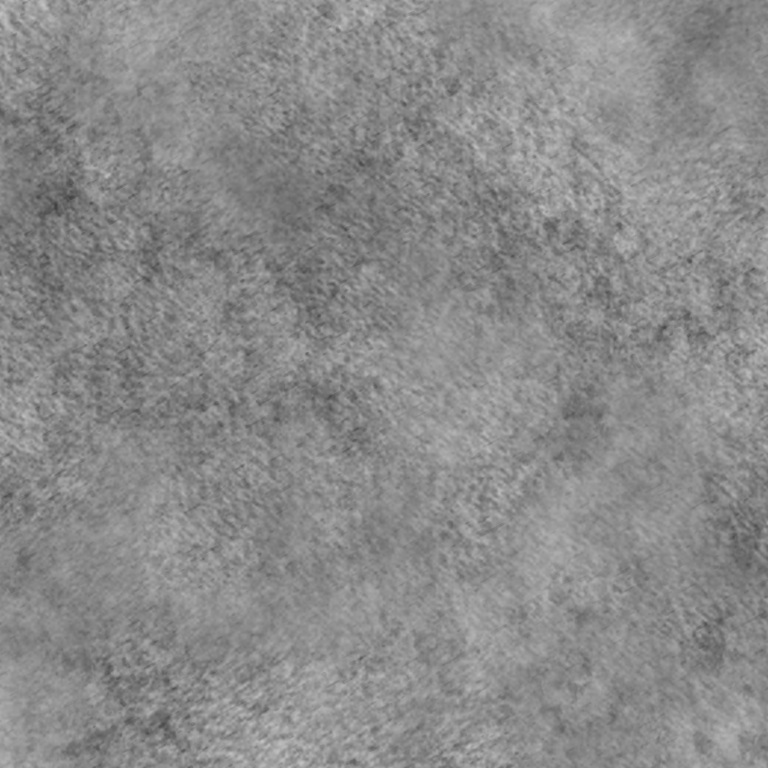
Reproduce this texture procedurally as a WebGL 2 fragment shader.

```glsl
#version 300 es
precision highp float;
// Weathered grey concrete: broad cloudy stains, ragged dark blotches and
// a fine brushed grain whose slant changes across the surface.
// Every layer is value noise, summed as offsets around a middle grey.

uniform vec2 u_resolution;
out vec4 fragColor;

const float BASE_GREY = 0.554;

float hash(vec2 cell) {
    return fract(sin(dot(cell, vec2(127.1, 311.7))) * 43758.5453);
}

float valueNoise(vec2 p) {
    vec2 cell = floor(p);
    vec2 f = fract(p);
    f = f * f * (3.0 - 2.0 * f);
    float low = mix(hash(cell), hash(cell + vec2(1.0, 0.0)), f.x);
    float high = mix(hash(cell + vec2(0.0, 1.0)), hash(cell + vec2(1.0, 1.0)), f.x);
    return mix(low, high, f.y);
}

mat2 rotation(float angle) {
    float c = cos(angle);
    float s = sin(angle);
    return mat2(c, s, -s, c);
}

// Fractal sum, normalised to the range 0..1
float fbm(vec2 p, int octaves, float gain) {
    mat2 turn = rotation(0.65);
    float sum = 0.0;
    float total = 0.0;
    float weight = 1.0;
    for (int i = 0; i < octaves; i++) {
        sum += weight * valueNoise(p);
        total += weight;
        weight *= gain;
        p = turn * p * 2.03 + vec2(17.3, 9.1);
    }
    return sum / total;
}

// Short strokes along one direction, lit from one side; centred on zero
float strokes(vec2 p, float angle, vec2 frequency) {
    vec2 q = (p * rotation(angle)) * frequency;
    float body = valueNoise(q + 31.7) - 0.5;
    float relief = valueNoise(q + vec2(31.9, 32.4)) - valueNoise(q + vec2(31.5, 31.0));
    return 0.65 * body + 0.4 * relief;
}

// Two stroke directions blended by a slow mask
float brushedGrain(vec2 p, vec2 frequency) {
    float slant = smoothstep(0.35, 0.65, fbm(p * 3.5 + 61.0, 2, 0.5));
    return mix(strokes(p, 0.6, frequency), strokes(p, -0.7, frequency), slant);
}

// Ragged dark specks gathered where the patch value is high
float blotches(vec2 p, float patchAmount) {
    float ragged = fbm(p * vec2(36.0, 30.0) + 83.0, 4, 0.75);
    return smoothstep(0.47, 0.68, ragged) * patchAmount;
}

void main() {
    vec2 p = gl_FragCoord.xy / min(u_resolution.x, u_resolution.y);

    // Broad stains, drawn out slightly from top to bottom
    vec2 warp = vec2(fbm(p * 6.0 + 5.0, 3, 0.5), fbm(p * 6.0 + 23.0, 3, 0.5)) - 0.5;
    vec2 stainPoint = p + 0.09 * warp;
    float stains = fbm(stainPoint * vec2(5.5, 4.0) + 11.0, 5, 0.55) - 0.5;
    float mottle = fbm(p * vec2(24.0, 19.0) + 47.0, 4, 0.65) - 0.5;

    // Dark blotches
    float patchAmount = smoothstep(0.46, 0.68, fbm(stainPoint * vec2(8.0, 6.5) + 71.0, 4, 0.55));
    float dark = blotches(p, patchAmount);

    // Fine grain, weaker on the smooth worn areas
    float roughness = mix(0.65, 1.25, smoothstep(0.35, 0.65, fbm(p * 5.0 + 97.0, 3, 0.5)));
    float grain = 0.15 * brushedGrain(p, vec2(120.0, 230.0));
    grain += 0.09 * (valueNoise(p * 260.0 + 13.0) - 0.5);
    grain += 0.07 * (valueNoise(p * 115.0 + 29.0) - 0.5);

    // Small pits
    float pits = smoothstep(0.72, 0.92, valueNoise(p * rotation(0.5) * vec2(105.0, 170.0) + 7.0));

    float grey = BASE_GREY + 0.27 * stains + 0.17 * mottle;
    grey += roughness * grain;
    grey -= 0.085 * dark + 0.06 * pits * roughness;
    fragColor = vec4(vec3(clamp(grey, 0.0, 1.0)), 1.0);
}
```
